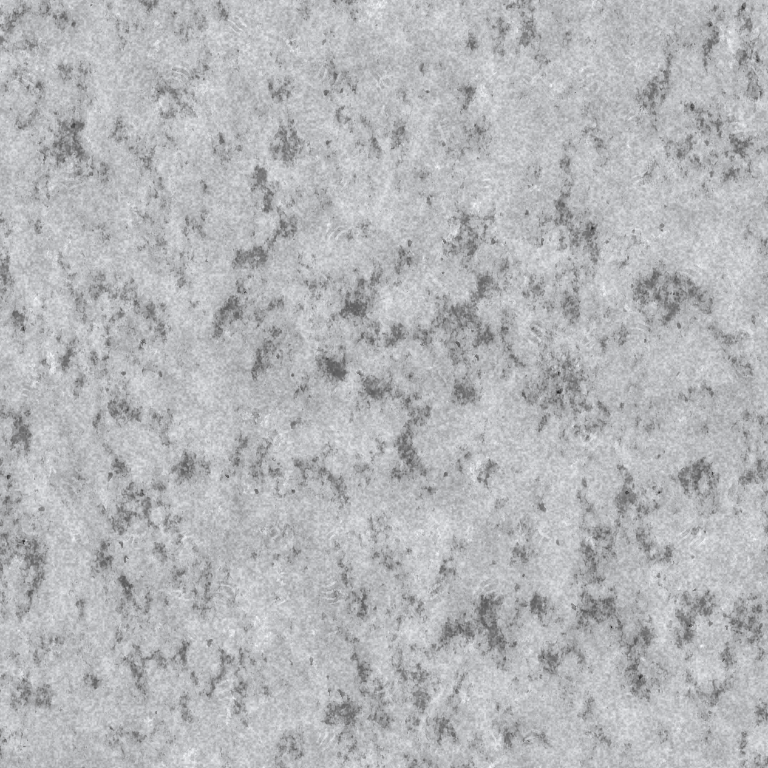
Write a WebGL 1 fragment shader that draws this texture.

```glsl
precision highp float;

uniform vec2 u_resolution;

#define BASE_TONE 0.757
#define MOTTLE_SCALE 22.0
#define MOTTLE_DEPTH 0.25
#define STAIN_SCALE 38.0
#define STAIN_DEPTH 0.31
#define GRAIN_DEPTH 0.25
#define PIT_CELLS 46.0
#define PIT_DEPTH 0.26
#define PRINT_CELLS 15.0
#define PRINT_DEPTH 0.10
#define ROUGHNESS 0.8
#define STRETCH vec2(1.0, 0.75)

float hash(vec2 p) {
  vec3 q = fract(p.xyx * vec3(0.1031, 0.1030, 0.0973));
  q += dot(q, q.yzx + 33.33);
  return fract((q.x + q.y) * q.z);
}

vec2 hash2(vec2 p) {
  return vec2(hash(p + 17.3), hash(p + 71.9));
}

float valueNoise(vec2 p) {
  vec2 cell = floor(p);
  vec2 f = fract(p);
  f = f * f * (3.0 - 2.0 * f);
  float low = mix(hash(cell), hash(cell + vec2(1.0, 0.0)), f.x);
  float high = mix(hash(cell + vec2(0.0, 1.0)), hash(cell + 1.0), f.x);
  return mix(low, high, f.y);
}

mat2 rotation(float angle) {
  float c = cos(angle), s = sin(angle);
  return mat2(c, s, -s, c);
}

// Layered noise with mean 0.5, each octave turned to hide the lattice
float layers(vec2 p) {
  mat2 turn = rotation(0.6) * 2.03;
  float sum = 0.0, total = 0.0, weight = 1.0;
  for (int i = 0; i < 5; i++) {
    sum += weight * valueNoise(p);
    total += weight;
    weight *= ROUGHNESS;
    p = turn * p + 19.7;
  }
  return sum / total;
}

// Sparse, ragged dark pits, one candidate per cell
float pits(vec2 p, float density) {
  vec2 g = p * PIT_CELLS;
  vec2 cell = floor(g);
  vec2 offset = fract(g) - mix(vec2(0.35), vec2(0.65), hash2(cell));
  offset = rotation(1.6 * (hash(cell + 5.1) - 0.5)) * offset;
  offset.x *= 1.0 + hash(cell + 8.6);
  float radius = mix(0.05, 0.24, pow(hash(cell + 3.7), 2.0));
  float edge = length(offset) + 0.32 * (valueNoise(g * 6.0) - 0.5);
  float present = step(hash(cell + 41.3), density);
  return present * (1.0 - smoothstep(radius - 0.09, radius + 0.09, edge));
}

// Faint curved ridges and block rows pressed into the surface
float prints(vec2 p) {
  vec2 g = p * PRINT_CELLS;
  vec2 cell = floor(g);
  vec2 local = fract(g) - mix(vec2(0.42), vec2(0.58), hash2(cell));
  local = rotation(2.4 * (hash(cell + 9.2) - 0.5)) * local;
  float bend = 4.0 * (hash(cell + 2.8) - 0.5);
  float pitch = mix(36.0, 54.0, hash(cell + 6.4));
  float wobble = 0.08 * (valueNoise(p * 90.0) - 0.5);
  float ridge = sin(pitch * (local.y + wobble + bend * local.x * local.x));
  float gaps = sin(pitch * 0.6 * (local.x + wobble));
  float blocks = step(0.5, hash(cell + 13.5));
  float lines = smoothstep(0.1, 0.9, mix(ridge, max(ridge, gaps), blocks)) - 0.4;
  float area = 1.0 - smoothstep(0.2, 0.4, length(local * vec2(1.4, 1.0)));
  float worn = smoothstep(0.4, 0.65, valueNoise(p * 60.0 + 7.0));
  return step(hash(cell + 27.1), 0.35) * area * worn * lines;
}

void main() {
  vec2 p = gl_FragCoord.xy / u_resolution;
  vec2 q = p * STRETCH;

  // Small pale clouds and fine grain
  float mottle = layers(q * MOTTLE_SCALE) - 0.5;
  float grain = 0.5 * valueNoise(p * 290.0 + 3.0) + 0.5 * valueNoise(p * 497.0) - 0.5;
  float tone = BASE_TONE + MOTTLE_DEPTH * mottle + GRAIN_DEPTH * grain;

  // Small crumbly stains, loosely clustered and broken up by the grain
  float cluster = layers(q * 13.0 + 31.0) - 0.5;
  float region = valueNoise(q * 4.0 + 11.0) - 0.5;
  float stainField = layers(q * STAIN_SCALE + 53.0) + 0.35 * cluster
    + 0.04 * region + 0.22 * grain;
  float stain = smoothstep(0.51, 0.82, stainField);
  tone -= STAIN_DEPTH * stain * (1.0 + 1.2 * grain);

  // Pits, prints and small pale chips
  float density = 0.02 + 0.2 * smoothstep(0.0, 0.2, cluster);
  tone -= PIT_DEPTH * pits(p, density);
  tone += PRINT_DEPTH * prints(p);
  float chips = smoothstep(0.66, 0.82, layers(q * 44.0 + 83.0));
  tone += 0.12 * chips;

  // Cool grey, turning neutral in the dark parts
  float coolness = smoothstep(0.4, 0.8, tone);
  vec3 tint = mix(vec3(0.0, 0.0, 0.004), vec3(-0.006, 0.0, 0.011), coolness);
  gl_FragColor = vec4(clamp(vec3(tone) + tint, 0.0, 1.0), 1.0);
}
```
